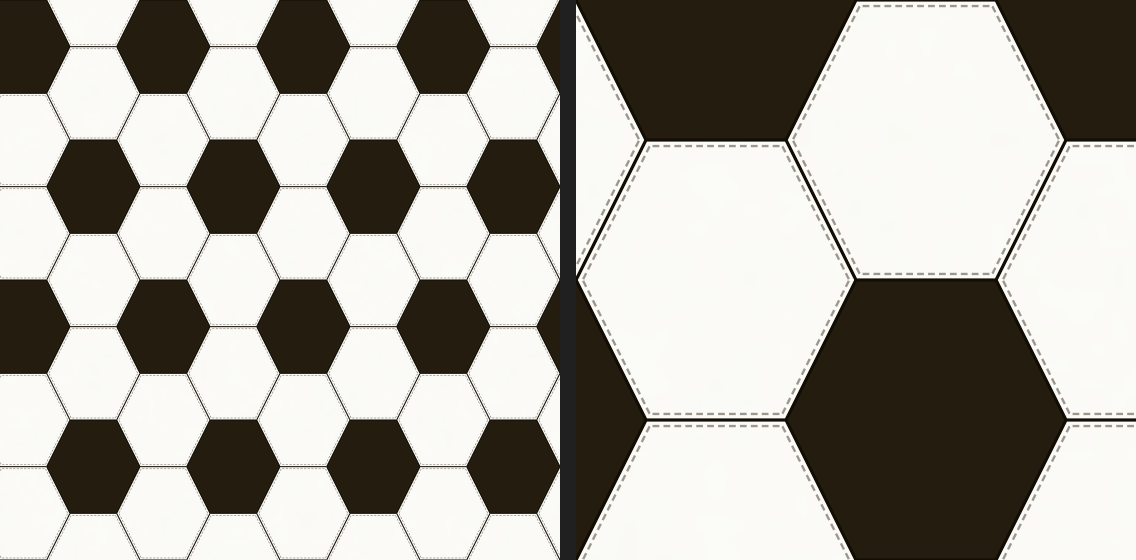
Left, the full canvas; right, a detail of the centre.
A three.js fragment shader for this pattern:

```glsl
// Flat-topped hexagonal panels, one dark for every two white, as on a stitched ball.
// Two interleaved rectangular lattices give the nearest panel and its edge distance;
// seams, dashed stitches and a faint wrapping grain are layered from that distance.

varying vec2 vUv;

const float R = 1.0 / 12.0;             // half the height of a panel
const float SQRT5 = 2.236068;
const vec2 PITCH = vec2(3.0, 2.0) * R;  // 4 by 6 panels in each lattice

const float SEAM_WIDTH = 0.0019;
const float STITCH_INSET = 0.0036;
const float STITCH_WIDTH = 0.0014;
const float STITCH_PITCH = 0.0065;
const float STITCH_FILL = 0.62;

const vec3 WHITE = vec3(0.983, 0.981, 0.965);
const vec3 DARK = vec3(0.14, 0.11, 0.06);
const vec3 SEAM = vec3(0.07, 0.05, 0.02);
const vec3 THREAD = vec3(0.61, 0.59, 0.55);

float hash(vec2 p) {
  return fract(sin(dot(p, vec2(127.1, 311.7))) * 43758.5453);
}

// Value noise that wraps after a whole number of cells.
float wrapNoise(vec2 uv, float cells) {
  vec2 p = uv * cells;
  vec2 i = floor(p);
  vec2 f = fract(p);
  f = f * f * (3.0 - 2.0 * f);
  vec2 a = mod(i, cells);
  vec2 b = mod(i + 1.0, cells);
  return mix(mix(hash(a), hash(vec2(b.x, a.y)), f.x),
             mix(hash(vec2(a.x, b.y)), hash(b), f.x), f.y);
}

// Coverage of a shape from its signed distance, smoothed over one pixel.
float cover(float d, float pixel) {
  return clamp(0.5 - d / pixel, 0.0, 1.0);
}

// Distances inward from the flat edge (x) and the slanted edge (y).
vec2 edgeDistances(vec2 q) {
  return vec2(R - q.y, (2.0 * R - 2.0 * q.x - q.y) / SQRT5);
}

// Nearest panel of one lattice: folded position, inward distance, darkness.
vec4 panel(vec2 uv, vec2 center, float darkRow) {
  vec2 cell = (uv - center) / PITCH;
  vec2 id = floor(cell + 0.5);
  vec2 q = abs(cell - id) * PITCH;
  vec2 edges = edgeDistances(q);
  float dark = 1.0 - step(0.5, abs(mod(id.y + 0.5, 3.0) - 0.5 - darkRow));
  return vec4(q, min(edges.x, edges.y), dark);
}

// Dashed line running parallel to the nearest edge.
float stitches(vec2 q, float inside, float pixel) {
  vec2 edges = edgeDistances(q);
  float slant = dot(q - vec2(0.75, 0.5) * R, vec2(-1.0, 2.0)) / SQRT5;
  float along = edges.x < edges.y ? q.x : slant;
  float fromDash = abs(fract(along / STITCH_PITCH) - 0.5) * STITCH_PITCH;
  float line = cover(abs(inside - STITCH_INSET) - 0.5 * STITCH_WIDTH, pixel);
  return line * cover(fromDash - 0.5 * STITCH_FILL * STITCH_PITCH, pixel);
}

void main() {
  float pixel = fwidth(vUv.x);

  // The panel containing this point
  vec4 a = panel(vUv, vec2(0.5, 1.0) * R, 2.0);
  vec4 b = panel(vUv, vec2(2.0, 0.0) * R, 1.0);
  vec4 hex = a.z > b.z ? a : b;

  // Panel surface with faint grain
  float grain = wrapNoise(vUv, 24.0) + wrapNoise(vUv, 96.0) - 1.0;
  vec3 color = mix(WHITE + 0.004 * grain, DARK, hex.w);

  // Thread on the white panels, then the seam over all edges
  color = mix(color, THREAD, stitches(hex.xy, hex.z, pixel) * (1.0 - hex.w));
  color = mix(color, SEAM, cover(hex.z - 0.5 * SEAM_WIDTH, pixel));

  gl_FragColor = vec4(color, 1.0);
}
```
